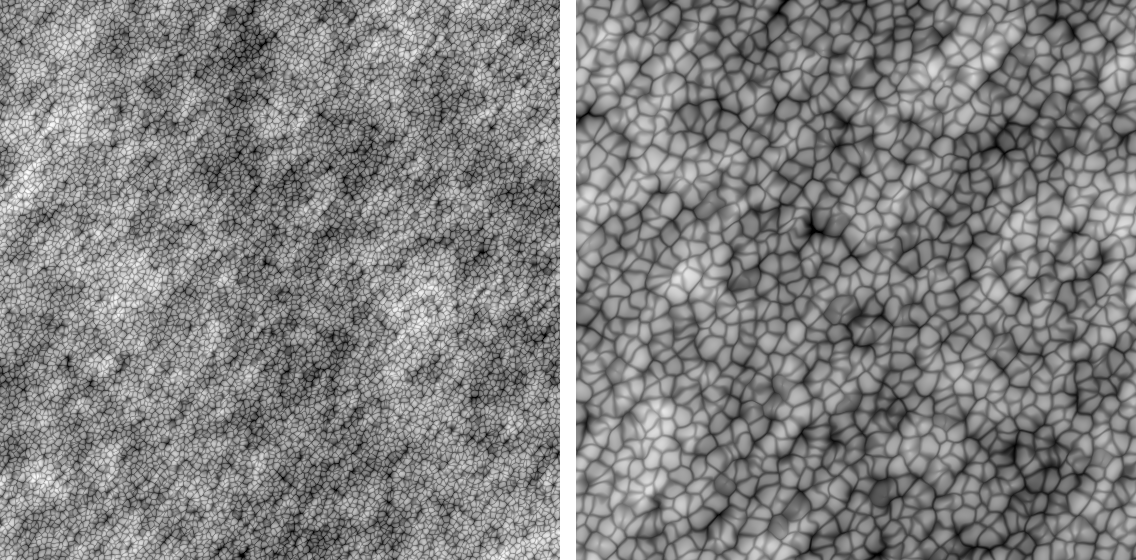
Left, the full canvas; right, a detail of the centre.
This texture is drawn by a WebGL 2 fragment shader. Its source:

```glsl
#version 300 es
precision highp float;
// Grey granular surface: tiny domed grains with dark creases under diagonal cloudy shading.

uniform vec2 u_resolution;
out vec4 fragColor;

float hash(vec2 p) {
    return fract(sin(dot(p, vec2(127.1, 311.7))) * 43758.5453);
}

vec2 hash2(vec2 p) {
    return vec2(hash(p), hash(p + vec2(37.3, 71.9)));
}

// Smooth value noise centred on zero
float valueNoise(vec2 p) {
    vec2 cell = floor(p);
    vec2 f = fract(p);
    f = f * f * (3.0 - 2.0 * f);
    float bottom = mix(hash(cell), hash(cell + vec2(1.0, 0.0)), f.x);
    float top = mix(hash(cell + vec2(0.0, 1.0)), hash(cell + vec2(1.0, 1.0)), f.x);
    return mix(bottom, top, f.y) - 0.5;
}

// Shading from broad patches down to grain-sized mottling
float clouds(vec2 p) {
    float sum = 0.0;
    float weight = 0.17;
    for (int i = 0; i < 5; i++) {
        sum += weight * valueNoise(p);
        p = p * 2.03 + vec2(17.3, 9.1);
        weight *= 1.09;
    }
    return sum;
}

// Distances to the nearest and second nearest grain centre
vec2 grainDistances(vec2 p) {
    vec2 cell = floor(p);
    vec2 nearest = vec2(8.0);
    for (int y = -1; y <= 1; y++) {
        for (int x = -1; x <= 1; x++) {
            vec2 neighbour = cell + vec2(x, y);
            float d = length(neighbour + hash2(neighbour) - p);
            nearest.y = min(nearest.y, max(nearest.x, d));
            nearest.x = min(nearest.x, d);
        }
    }
    return nearest;
}

void main() {
    vec2 uv = gl_FragCoord.xy / u_resolution.y;

    // Axes along and across the diagonal streaks
    vec2 along = vec2(0.62, 0.785);
    vec2 streak = vec2(dot(uv, along), dot(uv, vec2(along.y, -along.x)));

    // Grains, with slightly bent outlines
    vec2 grainPos = streak * vec2(98.0, 114.0) + 150.0;
    vec2 bend = vec2(valueNoise(grainPos * 1.3), valueNoise(grainPos * 1.3 + 53.0));
    vec2 d = grainDistances(grainPos + 0.5 * bend);
    float dome = d.x * d.x;
    float crease = smoothstep(0.0, 0.42, d.y - d.x);

    float grey = 0.51 + 0.17 * crease - 0.36 * dome;
    grey += clouds(streak * vec2(3.2, 5.6) + 11.0);

    fragColor = vec4(vec3(clamp(grey, 0.0, 1.0)), 1.0);
}
```
